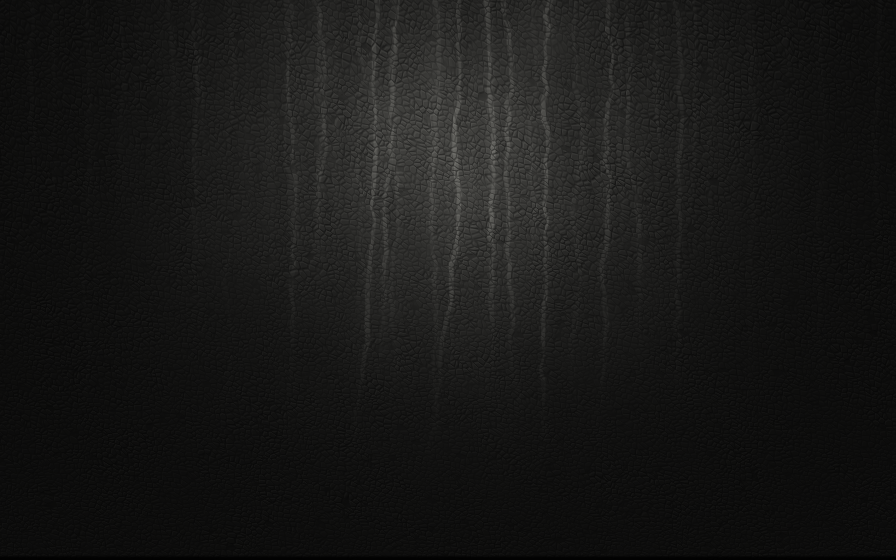
A Shadertoy shader for this texture:

```glsl
// Dark embossed leather lit by a soft glow, with thin pale water streaks running down.

const int STREAK_COUNT = 12;

// Main streaks: x at the top, sideways drift, height of the lower end, strength.
const vec4 STREAKS[STREAK_COUNT] = vec4[](
    vec4(0.345,  0.020, 0.42, 0.40), vec4(0.523, -0.020, 0.26, 0.55),
    vec4(0.577, -0.060, 0.48, 0.50), vec4(0.674, -0.060, 0.17, 0.85),
    vec4(0.702, -0.065, 0.28, 0.65), vec4(0.822, -0.080, 0.18, 0.90),
    vec4(0.878, -0.010, 0.30, 0.85), vec4(0.907,  0.030, 0.24, 0.75),
    vec4(0.973, -0.010, 0.16, 1.00), vec4(1.091, -0.040, 0.22, 0.80),
    vec4(1.125,  0.060, 0.35, 0.50), vec4(1.213,  0.000, 0.25, 0.55));

float hash(vec2 p) {
    return fract(sin(dot(p, vec2(127.1, 311.7))) * 43758.5453);
}

vec2 hash2(vec2 p) {
    return vec2(hash(p), hash(p + 57.3));
}

float noise(vec2 p) {
    vec2 cell = floor(p);
    vec2 f = fract(p);
    f = f * f * (3.0 - 2.0 * f);
    float low = mix(hash(cell), hash(cell + vec2(1, 0)), f.x);
    float high = mix(hash(cell + vec2(0, 1)), hash(cell + vec2(1, 1)), f.x);
    return mix(low, high, f.y);
}

float fbm(vec2 p) {
    float sum = 0.0;
    float amp = 0.5;
    for (int i = 0; i < 4; i++) {
        sum += amp * noise(p);
        p = p * 2.03 + 17.1;
        amp *= 0.5;
    }
    return sum;
}

// Flat pebbles separated by narrow creases: 0 in a crease, 1 on top.
float leatherHeight(vec2 p) {
    vec2 cell = floor(p);
    float nearest = 8.0;
    float second = 8.0;
    for (int j = -1; j <= 1; j++) {
        for (int i = -1; i <= 1; i++) {
            vec2 id = cell + vec2(i, j);
            float d = length(id + hash2(id) - p);
            second = min(second, max(nearest, d));
            nearest = min(nearest, d);
        }
    }
    float depth = 0.4 + 0.6 * noise(p * 0.6 + 5.0);
    return 1.0 - depth * (1.0 - smoothstep(0.0, 0.38, second - nearest));
}

// Leather coordinates: slightly slanted, with flatter pebbles toward the bottom.
vec2 leatherCoord(vec2 p) {
    vec2 warp = vec2(noise(p * 30.0), noise(p * 30.0 + 40.0)) - 0.5;
    return vec2(96.0 * p.x, 140.0 * p.y - 25.0 * p.y * p.y + 26.0 * p.x) + warp * 0.9;
}

// One wandering streak that fades out toward its lower end.
float streak(vec2 p, float topX, float drift, float endY, float seed, float pixel) {
    float fall = 1.0 - p.y;
    float wander = (noise(vec2(seed * 7.3, p.y * 8.0)) - 0.5) * 0.018
                 + (noise(vec2(seed * 3.1, p.y * 38.0)) - 0.5) * 0.009;
    float d = abs(p.x - topX - drift * fall * fall - wander);
    float width = 0.0016 + 0.0028 * noise(vec2(seed + 9.0, p.y * 22.0));
    float line = 1.0 - smoothstep(width - pixel * 0.5, width + pixel, d);
    float halo = 0.18 * exp(-d * d / 0.00010);
    float broken = 0.55 + 0.6 * noise(vec2(seed * 5.0, p.y * 30.0));
    return (line * broken + halo) * smoothstep(endY - 0.04, endY + 0.30, p.y);
}

// Fainter streaks, one in each jittered column.
float faintStreaks(vec2 p, float columnWidth, float pixel) {
    float column = floor(p.x / columnWidth);
    float sum = 0.0;
    for (int i = -1; i <= 1; i++) {
        float id = column + float(i);
        vec2 rnd = hash2(vec2(id, 4.7));
        float topX = (id + 0.15 + 0.7 * rnd.x) * columnWidth;
        sum += (0.15 + 0.25 * rnd.x) * streak(p, topX, 0.03 * (rnd.y - 0.5), 0.15 + 0.5 * rnd.y, id + 31.0, pixel);
    }
    return sum;
}

// Soft elliptical falloff around a centre.
float glow(vec2 p, vec2 center, vec2 radius) {
    vec2 d = (p - center) / radius;
    return exp(-dot(d, d));
}

void mainImage(out vec4 fragColor, in vec2 fragCoord) {
    float pixel = 1.0 / iResolution.y;
    vec2 p = fragCoord * pixel;
    p.x += 0.8 - 0.5 * iResolution.x * pixel;

    // Light: a broad pool with a brighter core
    float light = 0.145 * glow(p, vec2(0.81, 0.76), vec2(0.45, 0.41))
                + 0.045 * glow(p, vec2(0.80, 0.71), vec2(0.17, 0.19));

    // Mottled stains and fine vertical runs
    float stain = fbm(p * vec2(7.0, 5.0) + 3.0) - 0.47;
    float runs = noise(vec2(p.x * 70.0, p.y * 3.0)) - 0.5;
    float shade = 0.046 + light * (1.0 + 0.5 * stain + 0.22 * runs * smoothstep(0.2, 0.8, p.y));

    // Leather relief lit from the upper left
    vec2 q = leatherCoord(p);
    float height = leatherHeight(q);
    float slope = height - leatherHeight(q + vec2(-0.15, 0.28));
    float relief = 0.45 + 0.7 * fbm(p * 9.0);
    shade *= 1.0 + relief * (0.24 * slope + 0.26 * (height - 0.8));
    shade += 0.018 * max(slope, 0.0) * relief;

    // Streaks, partly broken by the creases
    float water = faintStreaks(p, 0.066, pixel);
    for (int i = 0; i < STREAK_COUNT; i++) {
        vec4 s = STREAKS[i];
        water += s.w * streak(p, s.x, s.y, s.z, float(i) + 1.0, pixel);
    }
    shade += min(water, 1.2) * (0.022 + 0.55 * light) * (0.5 + 0.5 * height);

    // Dark lower rim
    shade *= mix(0.15, 1.0, smoothstep(0.003, 0.010, p.y));

    fragColor = vec4(shade * vec3(1.0, 0.995, 0.955), 1.0);
}
```
